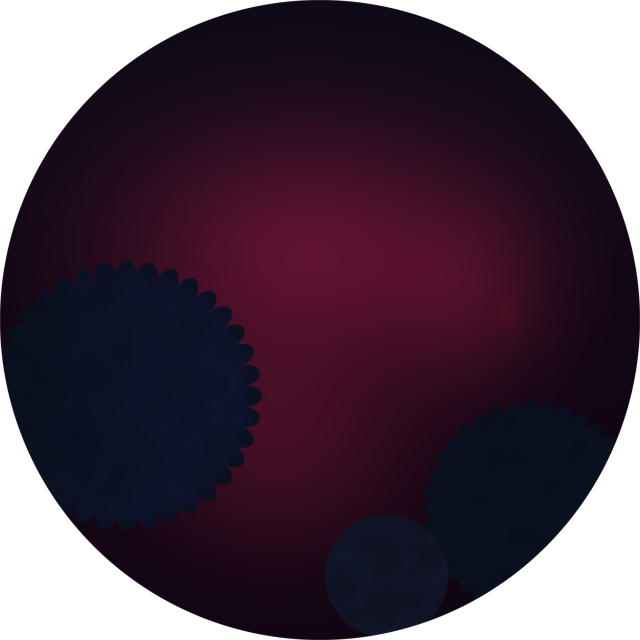
A three.js fragment shader for this background:

```glsl
// A dark round vignette on white: a crimson glow built from soft elliptical
// lobes, with two petal-toothed wheels and a small disc in navy silhouette.
// Shapes are distance functions; layered cellular noise mottles the navy.

varying vec2 vUv;

const float EDGE = 0.0012;           // half width of smoothed edges
const float TEETH = 36.0;
const float PI = 3.14159265;

// Vignette and glow
const vec3 PAPER = vec3(1.0);
const vec3 NIGHT_TOP = vec3(0.050, 0.038, 0.085);
const vec3 NIGHT_LOW = vec3(0.060, 0.018, 0.070);
const vec3 CRIMSON = vec3(0.305, 0.040, 0.105);
const vec3 WINE = vec3(0.180, 0.034, 0.062);
const vec3 EMBER = vec3(0.120, 0.018, 0.038);
const vec3 SPARK = vec3(0.055, 0.008, 0.012);

// Silhouettes: centre in xy, outer radius in z
const vec3 BIG_WHEEL = vec3(0.198, 0.3815, 0.211);
const vec3 SMALL_WHEEL = vec3(0.829, 0.206, 0.168);
const vec3 ROUND_DISC = vec3(0.604, 0.100, 0.0965);
const vec3 NAVY = vec3(0.050, 0.074, 0.158);
const vec3 DEEP_NAVY = vec3(0.036, 0.062, 0.120);
const vec3 SLATE = vec3(0.062, 0.080, 0.150);
const float MOTTLE = 0.32;           // contrast of the navy texture

// Petal in units of the wheel radius
const float PETAL_CENTRE = 0.87;
const vec2 PETAL_SIZE = vec2(0.13, 0.079);

vec2 hash2(vec2 p) {
  vec2 q = vec2(dot(p, vec2(127.1, 311.7)), dot(p, vec2(269.5, 183.3)));
  return fract(sin(q) * 43758.5);
}

// Distance to the nearest scattered cell point
float cellular(vec2 p) {
  vec2 cell = floor(p);
  vec2 f = fract(p);
  float nearest = 2.0;
  for (int y = -1; y <= 1; y++) {
    for (int x = -1; x <= 1; x++) {
      vec2 o = vec2(float(x), float(y));
      vec2 d = o + hash2(cell + o) - f;
      nearest = min(nearest, dot(d, d));
    }
  }
  return sqrt(nearest);
}

// Cellular octaves, bent by sines; roughly centred on zero
float mottle(vec2 p) {
  p += 0.012 * sin(p.yx * 43.0 + 2.0 * sin(p * 27.0));
  float sum = 0.0;
  float weight = 0.5;
  float scale = 14.0;
  for (int i = 0; i < 4; i++) {
    sum += weight * (cellular(p * scale + float(i) * 7.3) - 0.45);
    weight *= 0.55;
    scale *= 2.1;
  }
  return sum;
}

float lobe(vec2 p, vec2 centre, vec2 spread) {
  vec2 d = (p - centre) / spread;
  return exp(-dot(d, d));
}

float discDistance(vec2 p, vec3 disc) {
  return length(p - disc.xy) - disc.z;
}

// Disc ringed with elliptical petals, folded into one angular sector
float wheelDistance(vec2 p, vec3 wheel) {
  vec2 d = (p - wheel.xy) / wheel.z;
  float sector = 2.0 * PI / TEETH;
  float angle = mod(atan(d.y, d.x) + 0.5 * sector, sector) - 0.5 * sector;
  float r = length(d);
  vec2 q = r * vec2(cos(angle), sin(angle)) - vec2(PETAL_CENTRE, 0.0);
  float k = length(q / PETAL_SIZE);
  float slope = max(length(q / (PETAL_SIZE * PETAL_SIZE)), 0.001);
  float petal = k * (k - 1.0) / slope;
  return min(petal, r - PETAL_CENTRE) * wheel.z;
}

float cover(float dist) {
  return 1.0 - smoothstep(-EDGE, EDGE, dist);
}

void main() {
  vec2 p = vUv;

  // Glow
  vec3 color = mix(NIGHT_LOW, NIGHT_TOP, smoothstep(0.2, 0.95, p.y));
  color += CRIMSON * lobe(p, vec2(0.48, 0.61), vec2(0.30, 0.20));
  color += WINE * lobe(p, vec2(0.43, 0.30), vec2(0.21, 0.17));
  color += EMBER * lobe(p, vec2(0.74, 0.54), vec2(0.125, 0.15));
  color += SPARK * lobe(p, vec2(0.794, 0.507), vec2(0.016, 0.026));

  // Navy silhouettes, bluer toward the right of the big wheel
  float shade = 1.0 + MOTTLE * mottle(p);
  vec3 bigTint = mix(DEEP_NAVY, NAVY, smoothstep(0.0, 0.26, p.x));
  float rim = length(p - BIG_WHEEL.xy) / BIG_WHEEL.z;
  bigTint = mix(bigTint, DEEP_NAVY, 0.6 * smoothstep(0.86, 0.96, rim));
  color = mix(color, bigTint * shade, cover(wheelDistance(p, BIG_WHEEL)));
  float calmShade = mix(1.0, shade, 0.5);
  color = mix(color, DEEP_NAVY * calmShade, cover(wheelDistance(p, SMALL_WHEEL)));
  color = mix(color, SLATE * shade, cover(discDistance(p, ROUND_DISC)));

  // Round frame
  color = mix(PAPER, color, cover(discDistance(p, vec3(0.5))));
  gl_FragColor = vec4(color, 1.0);
}
```
